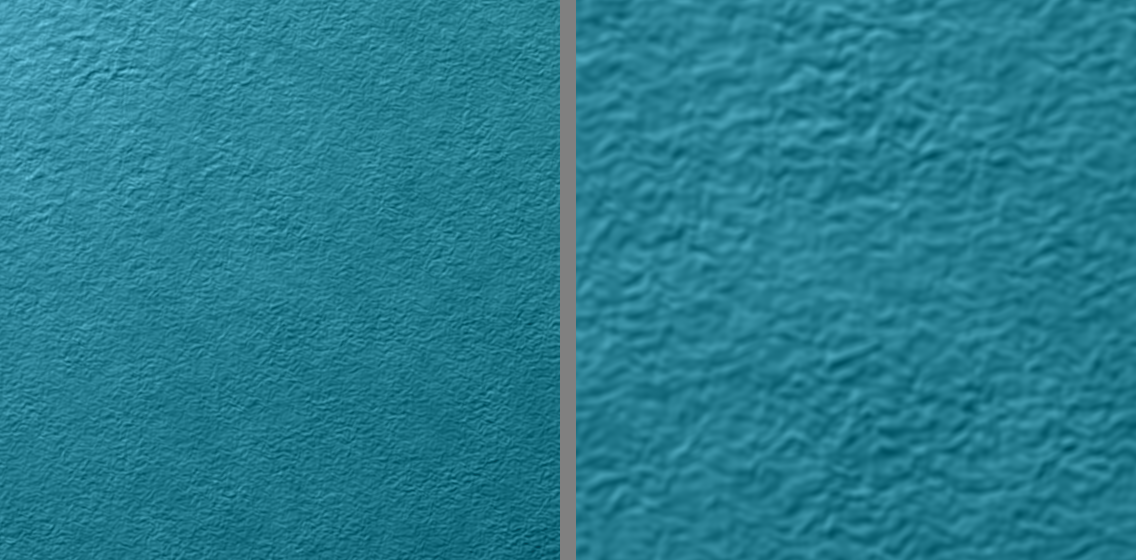
Left, the full canvas; right, a detail of the centre.
Reproduce this texture procedurally as a WebGL 2 fragment shader.

```glsl
#version 300 es
precision highp float;

uniform vec2 u_resolution;
out vec4 fragColor;

const vec3 BASE_TEAL = vec3(0.149, 0.490, 0.562);
const vec3 TONE_AXIS = vec3(0.95, 1.0, 1.04);

float hash(vec2 cell) {
    vec3 q = fract(vec3(cell.xyx) * vec3(0.1031, 0.1030, 0.0973));
    q += dot(q, q.yzx + 33.33);
    return fract((q.x + q.y) * q.z);
}

// Dot product of a random unit gradient with the offset to its corner
float corner(vec2 cell, vec2 offset) {
    float angle = 6.28318 * hash(cell);
    return dot(vec2(cos(angle), sin(angle)), offset);
}

float gradientNoise(vec2 p) {
    vec2 cell = floor(p);
    vec2 f = p - cell;
    vec2 s = f * f * f * (f * (f * 6.0 - 15.0) + 10.0);
    vec2 e = vec2(1.0, 0.0);
    float low = mix(corner(cell, f), corner(cell + e.xy, f - e.xy), s.x);
    float high = mix(corner(cell + e.yx, f - e.yx), corner(cell + e.xx, f - e.xx), s.x);
    return mix(low, high, s.y);
}

vec2 rotate(vec2 p, float angle) {
    float c = cos(angle);
    float s = sin(angle);
    return vec2(c * p.x + s * p.y, c * p.y - s * p.x);
}

vec2 warp(vec2 p, float frequency, float amount) {
    return p + amount * vec2(gradientNoise(p * frequency + 17.0),
                             gradientNoise(p * frequency + 71.0));
}

// Surface height: broad wrinkles, pebbled grain and fine pores
float height(vec2 p, float wrinkle, float grain) {
    vec2 bent = warp(p, 24.0, 0.020);
    float folds = gradientNoise(rotate(bent, 0.45) * vec2(38.0, 52.0) + 40.0);
    vec2 tilted = rotate(warp(p, 40.0, 0.005), 0.24);
    float pebbles = gradientNoise(tilted * vec2(70.0, 100.0) + 110.0);
    float pores = gradientNoise(tilted * vec2(125.0, 180.0) + 230.0);
    return 0.34 * wrinkle * folds + grain * (0.105 * pebbles + 0.100 * pores);
}

// Difference in height towards the light
float relief(vec2 p, vec2 lightStep, float wrinkle, float grain) {
    return height(p - 0.5 * lightStep, wrinkle, grain)
         - height(p + 0.5 * lightStep, wrinkle, grain);
}

float spot(vec2 p, vec2 center, vec2 radius) {
    vec2 d = (p - center) / radius;
    return exp(-dot(d, d));
}

// Slow change of light over the sheet
float illumination(vec2 p) {
    float slope = 0.078 * (p.y - 0.5) - 0.036 * (p.x - 0.5);
    float glow = 0.060 * spot(p, vec2(0.0, 1.0), vec2(0.38, 0.42));
    float shadow = 0.025 * spot(p, vec2(1.0, 0.0), vec2(0.35, 0.30));
    return slope + glow - shadow - 0.006;
}

// Soft uneven dye, from wide clouds to small blots
float mottling(vec2 p) {
    return 0.022 * gradientNoise(p * 5.0 + 9.0)
         + 0.028 * gradientNoise(p * 13.0 + 25.0)
         + 0.034 * gradientNoise(p * 31.0 + 63.0);
}

void main() {
    vec2 p = gl_FragCoord.xy / min(u_resolution.x, u_resolution.y);

    // Wrinkles gather near the upper left and in a weaker patch at right
    float patches = 0.75 + 1.1 * gradientNoise(p * 8.0 + 50.0);
    float wrinkle = spot(p, vec2(0.10, 0.98), vec2(0.46, 0.40))
                  + 0.40 * spot(p, vec2(0.84, 0.74), vec2(0.12, 0.22));
    wrinkle = clamp(wrinkle * patches + 0.08, 0.0, 1.1);
    float grain = 1.0 + 0.6 * gradientNoise(p * 11.0 + 31.0);

    float shade = relief(p, vec2(-0.0018, 0.0042), wrinkle, grain);
    float tone = illumination(p) + mottling(p) + shade;

    // Slightly bluer at upper left, greener at upper right
    float hueShift = 0.024 * p.y * (0.5 - p.x);
    vec3 color = BASE_TEAL + TONE_AXIS * tone + vec3(0.6, 0.0, 1.0) * hueShift;
    fragColor = vec4(clamp(color, 0.0, 1.0), 1.0);
}
```
